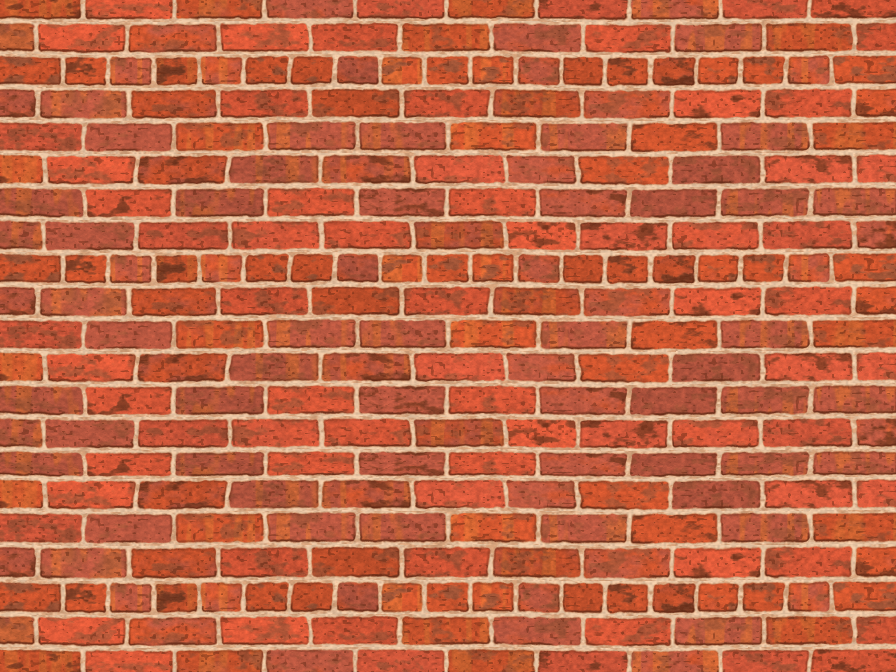
This texture is drawn by a Shadertoy shader. Its source:

```glsl
// Weathered red brick wall: running-bond courses with a few courses of short headers.
// Each course gets a kind that sets its joints; kinds recur down the wall, and
// hashes and noise keyed to the kind give tones, stains, stripes and rough edges.

const vec2  WALL = vec2(768.0, 576.0);     // visible wall, in wall units
const float COURSE = 28.25;                // height of a course with its joint
const float FIRST_JOINT = 18.3;            // first bed joint below the top
const float STRETCHER = 77.8;              // brick lengths, joint included
const float LONG_STRETCHER = 79.0;
const float HEADER = 38.7;
const vec2  HALF_JOINT = vec2(2.0, 2.5);   // half widths: upright, level
const float CORNER = 2.5;
const float ROUGHNESS = 2.6;

const vec3 MORTAR      = vec3(0.91, 0.77, 0.64);
const vec3 MORTAR_DARK = vec3(0.77, 0.54, 0.38);
const vec3 ROSE        = vec3(0.72, 0.34, 0.25);
const vec3 ORANGE      = vec3(0.80, 0.33, 0.18);
const vec3 SCARLET     = vec3(0.86, 0.35, 0.23);
const vec3 BROWN       = vec3(0.60, 0.32, 0.21);
const vec3 STRIPE      = vec3(0.82, 0.42, 0.20);
const vec3 SHADOW      = vec3(0.38, 0.16, 0.08);

float hash(vec2 p) {
    vec3 q = fract(vec3(p.xyx) * 0.1031);
    q += dot(q, q.yzx + 33.33);
    return fract((q.x + q.y) * q.z);
}

float noise(vec2 p) {
    vec2 i = floor(p), f = fract(p);
    f = f * f * (3.0 - 2.0 * f);
    return mix(mix(hash(i), hash(i + vec2(1, 0)), f.x),
               mix(hash(i + vec2(0, 1)), hash(i + vec2(1, 1)), f.x), f.y);
}

float fbm(vec2 p) {
    float sum = 0.0, gain = 0.533;
    for (int i = 0; i < 4; i++) {
        sum += gain * noise(p);
        p = p * 2.03 + 17.0;
        gain *= 0.5;
    }
    return sum;
}

// Six kinds recur down the wall, then the order turns back
float courseKind(float row) {
    if (row > 13.5) return 20.0 - row;
    return row > 7.5 ? row - 6.0 : row;
}

// Position along a course from its first joint; len receives the brick length
float alongCourse(float x, float kind, out float len) {
    len = STRETCHER;
    if (kind == 2.0) {                              // headers, longer at both ends
        len = HEADER;
        return clamp(x - 55.0, -0.5 * len, 17.5 * len);
    }
    if (mod(kind, 2.0) == 0.0) return x - 72.0;
    if (kind < 4.0) return x - 32.0;
    len = LONG_STRETCHER;                           // one cut brick past the middle
    return x - 38.0 + 17.0 * step(464.0, x);
}

vec3 brickColor(vec2 q, vec2 id) {
    float tone = hash(id + 3.7), mark = hash(id + 41.3);
    float header = float(id.y == 2.0);
    tone += 0.25 * header - 0.12 * float(id.y == 4.0 || id.y == 5.0);
    float blotch = fbm(q / vec2(17.0, 11.0) + 5.0);

    vec3 color = mix(ROSE, ORANGE, smoothstep(0.35, 0.6, tone + 0.5 * (blotch - 0.5)));
    color = mix(color, SCARLET, 0.8 * step(0.62, mark) * (1.0 - header));
    float bands = smoothstep(0.5, 0.7, noise(vec2(q.x / 6.0, q.y / 45.0)));
    color = mix(color, STRIPE, 0.65 * bands * step(mark, 0.28));
    float stain = smoothstep(0.53, 0.72, fbm(q / vec2(15.0, 8.0) + 60.0));
    color = mix(color, BROWN, stain * mix(0.7, 0.95, header));
    color = mix(color, SHADOW, 0.5 * stain * step(0.8, hash(id + 77.0)));

    float grain = fbm(q / vec2(3.2, 2.4));
    color *= 0.93 + 0.12 * hash(id + 9.1) + 0.34 * (grain - 0.5);
    float pits = smoothstep(0.76, 0.88, noise(q / vec2(3.4, 2.3) + 90.0));
    return mix(color, SHADOW, 0.45 * pits);
}

void mainImage(out vec4 fragColor, in vec2 fragCoord) {
    vec2 p = fragCoord / iResolution.xy * WALL;
    float blur = 0.9 * WALL.y / iResolution.y;

    // Courses from the top, slightly wavy, with one squeezed course low down
    float y = WALL.y - p.y + 1.8 * (noise(vec2(p.x / 60.0, 3.0)) - 0.5);
    y += 4.0 * smoothstep(388.0, 410.0, y) * (1.0 - smoothstep(440.0, 530.0, y));
    float level = (y - FIRST_JOINT) / COURSE;
    float kind = courseKind(floor(level) + 1.0);
    float v = fract(level) * COURSE;
    vec2 q = vec2(p.x, kind * 61.0 + v);            // surface detail coordinates

    // Bricks along the course, with leaning upright joints
    float len;
    float lean = 3.0 * (noise(vec2(p.x / 39.0, kind * 7.0 + v / 20.0)) - 0.5);
    float x = alongCourse(p.x, kind, len) + lean;
    vec2 id = vec2(floor(x / len), kind);
    float u = x - id.x * len;

    // Inner distance to the rounded, chipped brick outline
    vec2 inset = vec2(min(u, len - u), min(v, COURSE - v)) - HALF_JOINT - CORNER;
    float d = CORNER - length(min(inset, 0.0)) + max(min(inset.x, inset.y), 0.0);
    d += ROUGHNESS * (fbm(q / 7.0 + 30.0) - 0.5);

    // Mortar, dirtier in patches and against the bricks
    float dirt = smoothstep(0.45, 0.75, fbm(q / vec2(9.0, 4.0) + 12.0));
    vec3 mortar = mix(MORTAR, MORTAR_DARK, max(0.65 * dirt, 0.6 * smoothstep(-1.6, 0.0, d)));
    mortar *= 0.92 + 0.16 * noise(q / 2.0);

    // Broken shadow line along lower edges, fainter on the other sides
    float lower = smoothstep(COURSE * 0.6, COURSE * 0.8, v);
    float broken = smoothstep(0.25, 0.65, noise(vec2(p.x / 22.0, kind * 5.0 + lower * 2.0)));
    float edge = (1.0 - smoothstep(0.6, 2.6, d)) * mix(0.35, 0.85, lower) * broken;
    vec3 brick = mix(brickColor(q, id), SHADOW, edge);

    fragColor = vec4(mix(mortar, brick, smoothstep(-blur, blur, d)), 1.0);
}
```
